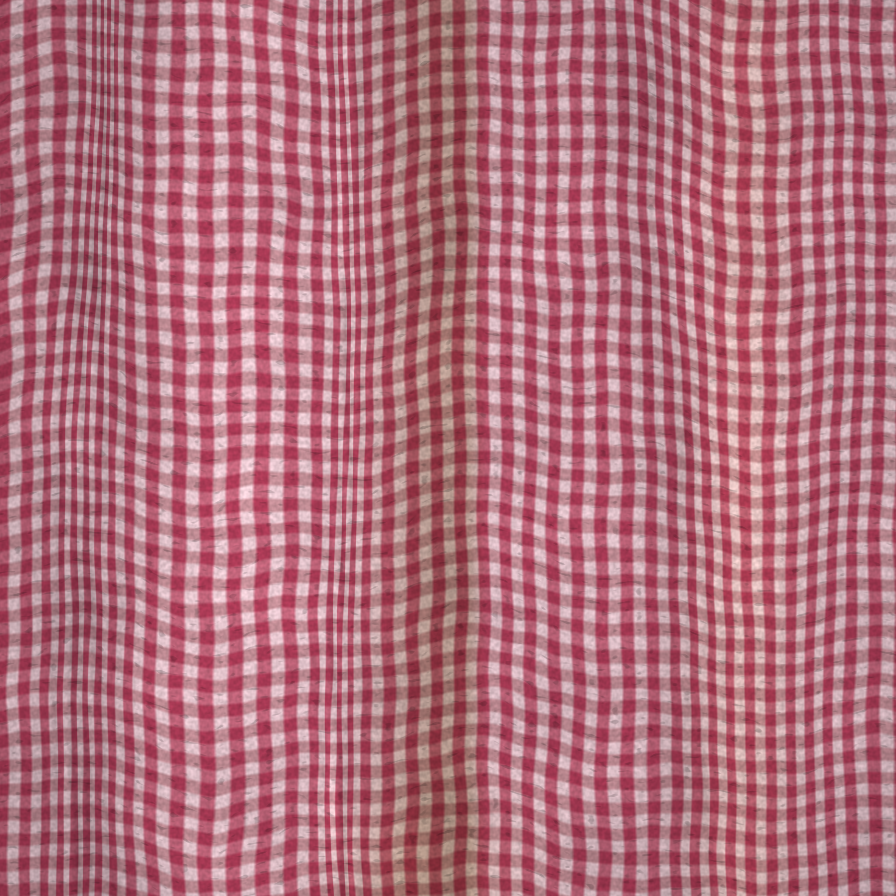
Give the GLSL for this texture, as a WebGL 2 fragment shader.

```glsl
#version 300 es
precision highp float;
// Hanging gingham cloth: two crossed sets of stripes, woven in red and white.
// Folds gather the upright stripes by adding tanh steps to their phase;
// soft bumps of light, creases and gradient noise give depth and weave.

#define COLUMNS 31.0      // upright stripes before gathering
#define ROWS 36.0         // level stripes
#define STRIPE_SHARE 0.51 // stripe width as a share of one repeat
#define EDGE_SOFT 0.075   // edge blur as a share of one repeat
#define SAG 0.45          // waviness of the rows, in repeats
#define WOBBLE 0.22       // unevenness of the threads, in repeats
#define CREASE 0.22       // strength of streaks within folds
#define GRAIN 0.13        // strength of the crinkled weave
#define FLECKS 0.16       // strength of short dark threads

uniform vec2 u_resolution;
out vec4 fragColor;

const vec3 WHITE = vec3(0.88, 0.76, 0.79);
const vec3 LEVEL_PINK = vec3(0.74, 0.54, 0.57);
const vec3 UPRIGHT_PINK = vec3(0.73, 0.38, 0.46);
const vec3 CROSS_RED = vec3(0.64, 0.22, 0.32);
const vec3 WARM_TINT = vec3(1.02, 1.0, 0.87);

vec2 gradientAt(vec2 cell) {
  vec3 p = fract(cell.xyx * vec3(0.1031, 0.1030, 0.0973));
  p += dot(p, p.yzx + 33.33);
  float angle = 6.2832 * fract((p.x + p.y) * p.z);
  return vec2(cos(angle), sin(angle));
}

float gradientNoise(vec2 p) {
  vec2 i = floor(p), f = p - i;
  vec2 w = f * f * f * (f * (f * 6.0 - 15.0) + 10.0);
  vec2 e = vec2(1.0, 0.0);
  float low = mix(dot(gradientAt(i), f), dot(gradientAt(i + e), f - e), w.x);
  float high = mix(dot(gradientAt(i + e.yx), f - e.yx),
                   dot(gradientAt(i + 1.0), f - 1.0), w.x);
  return mix(low, high, w.y);
}

// Extra stripes squeezed in around a fold
float gather(float x, float centre, float width, float extra) {
  return 0.5 * extra * tanh((x - centre) / width);
}

float bump(float x, float centre, float width) {
  float d = (x - centre) / width;
  return exp(-d * d);
}

// Coverage of a stripe centred on each whole number of the phase
float stripe(float phase) {
  float d = abs(fract(phase + 0.5) - 0.5);
  float soft = max(EDGE_SOFT, 0.6 * fwidth(phase));
  return 1.0 - smoothstep(-soft, soft, d - 0.5 * STRIPE_SHARE);
}

void main() {
  vec2 uv = gl_FragCoord.xy / u_resolution;
  float x = uv.x, drop = 1.0 - uv.y;

  // Fold paths from top to bottom
  float leftWidth = mix(0.019, 0.045, smoothstep(0.05, 0.6, drop));
  float leftFold = 0.137 - leftWidth;
  float narrowFold = 0.385 + 0.008 * sin(drop * 7.0 - 1.0);
  float rightFold = 0.735 + 0.065 * smoothstep(0.0, 0.9, drop);
  float edgeFold = 0.93 + 0.02 * sin(drop * 6.0);
  float pinch = 0.7 * bump(x, leftFold, leftWidth)
              + bump(x, narrowFold, 0.022)
              + 0.45 * bump(x, rightFold, 0.04);

  // Stripe phases bent by the folds
  float wander = gradientNoise(vec2(x * 9.0, drop * 11.0));
  float crease = gradientNoise(vec2((x - 0.03 * drop) * 95.0, drop * 5.0));
  float across = COLUMNS * x - 0.14
               + gather(x, leftFold, leftWidth, 4.0)
               + gather(x, narrowFold, 0.022, 2.5)
               + gather(x, 0.55, 0.12, 2.0)
               + gather(x, rightFold, 0.05, 2.0)
               + gather(x, edgeFold, 0.05, 1.5)
               + WOBBLE * (wander + 1.5 * crease * pinch);
  float down = ROWS * drop
             + SAG * (sin(x * 13.0 + 1.5 * drop) + 0.5 * sin(x * 29.0 - 2.0 * drop))
             - 1.6 * smoothstep(0.65, 1.0, x) * (1.0 - 0.5 * drop)
             + WOBBLE * gradientNoise(vec2(x * 23.0, drop * 15.0) + 40.0);

  // Crossed stripes
  float upright = stripe(across), level = stripe(down);
  vec3 cloth = mix(mix(WHITE, LEVEL_PINK, level),
                   mix(UPRIGHT_PINK, CROSS_RED, level), upright);

  // Light over the folds, darker towards the borders
  float valley = bump(x, 0.5, 0.075) * (1.0 - smoothstep(0.52, 0.55, x));
  vec2 fromCentre = uv - 0.5;
  float light = 1.0 + 0.07 * bump(x, 0.25, 0.1) + 0.05 * bump(x, 0.83, 0.05)
              - 0.19 * valley - 0.09 * bump(x, leftFold, 0.06)
              - 0.07 * bump(x, rightFold - 0.03, 0.04)
              - 0.30 * dot(fromCentre, fromCentre)
              + 0.07 * wander + CREASE * crease * pinch;
  float warmth = 0.8 * valley + 0.4 * bump(x, 0.83, 0.06)
               + 0.5 * bump(x, 0.48, 0.1) * smoothstep(0.8, 1.0, drop);
  cloth *= mix(vec3(1.0), WARM_TINT, min(warmth, 1.0));

  // Crinkled weave and short dark threads lying along the rows
  float weave = gradientNoise(uv * vec2(170.0, 210.0))
              + 0.6 * gradientNoise(uv * vec2(320.0, 280.0) + 17.0);
  float fleck = smoothstep(0.28, 0.5, gradientNoise(vec2(x * 75.0, down * 5.0)));
  cloth *= light * (1.0 + GRAIN * weave) * (1.0 - FLECKS * fleck);

  fragColor = vec4(clamp(cloth, 0.0, 1.0), 1.0);
}
```
